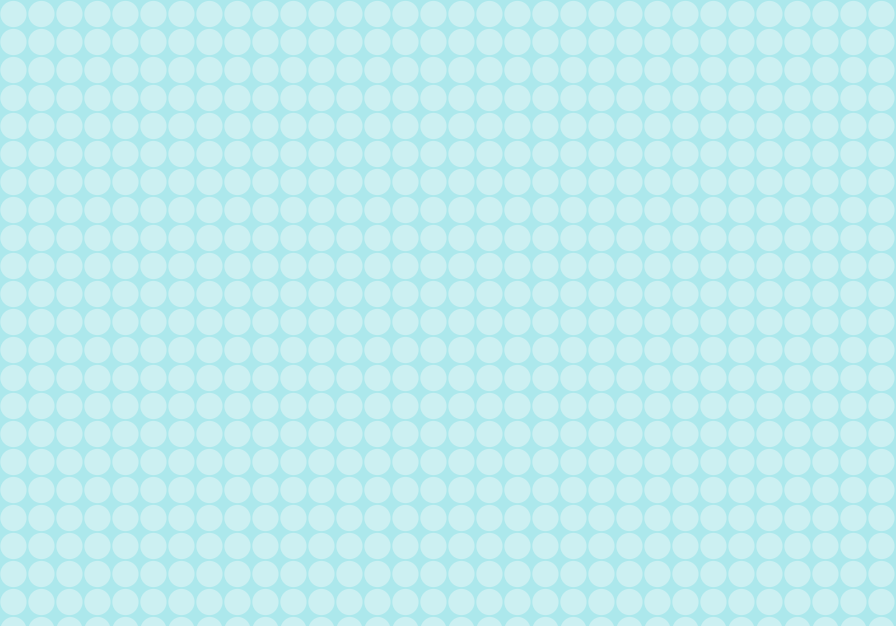
Write a WebGL 2 fragment shader that draws this pattern.

```glsl
#version 300 es
precision highp float;
// Square grid of pale aqua discs, nearly touching, on a deeper aqua ground.

uniform vec2 u_resolution;
out vec4 fragColor;

void main() {
    // Grid units: 32 cells across the width, rows counted down from the top edge
    float cellsPerPixel = 32.0 / u_resolution.x;
    vec2 grid = vec2(gl_FragCoord.x, u_resolution.y - gl_FragCoord.y) * cellsPerPixel;

    // Signed distance to the disc of this cell, set slightly left of centre
    vec2 fromCentre = fract(grid + vec2(0.02, 0.0)) - 0.5;
    float discDistance = length(fromCentre) - 0.468;

    // Edge smoothed over one pixel
    float disc = clamp(0.5 - discDistance / cellsPerPixel, 0.0, 1.0);

    vec3 ground = vec3(0.675, 0.91, 0.925);
    vec3 paleAqua = vec3(0.80, 0.94, 0.95);
    fragColor = vec4(mix(ground, paleAqua, disc), 1.0);
}
```
